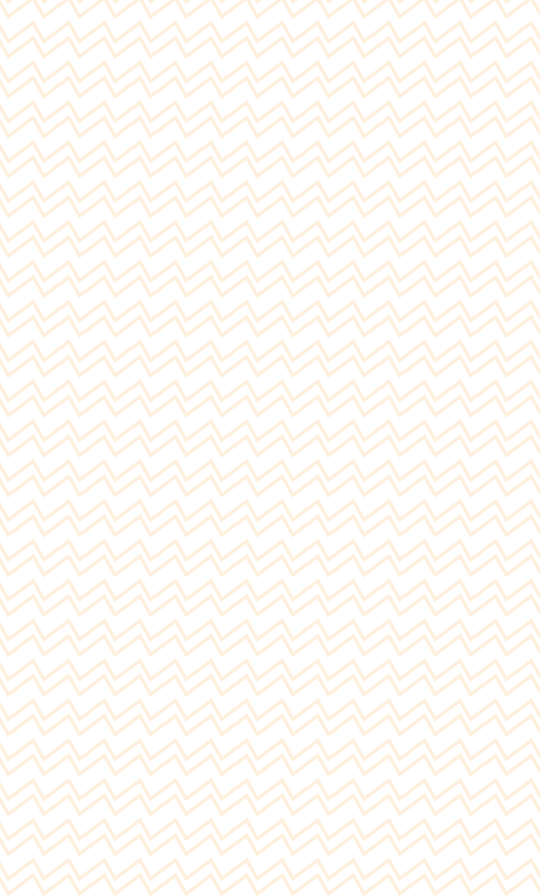
Write a WebGL 2 fragment shader that draws this pattern.

```glsl
#version 300 es
precision highp float;
// Pale peach double zigzag rows with lopsided peaks on white.

uniform vec2 u_resolution;
out vec4 fragColor;

// Lengths are fractions of the canvas height.
const vec2 PERIOD = vec2(0.0397, 0.0445);
const vec2 FIRST_PEAK = vec2(0.0371, 0.9746);
const float STEEP_RUN = 0.0119;
const float DROP = 0.0208;
const float LINE_GAP = 0.0169;
const float LINE_WIDTH = 0.0038;

const vec3 WHITE = vec3(1.0);
const vec3 PEACH = vec3(1.0, 0.937, 0.868);

// Distance to a mitred zigzag with a peak at the origin:
// a steep fall to the right, a gentle climb from the left.
float zigzagDistance(vec2 p, float period, float steepRun, float drop) {
    // Valleys are peaks turned half a revolution.
    if (p.y < -0.5 * drop) p = vec2(steepRun, -drop) - p;
    float gentleRun = period - steepRun;
    p.x = mod(p.x + gentleRun, period) - gentleRun;
    vec2 gentleNormal = normalize(vec2(-drop, gentleRun));
    vec2 steepNormal = normalize(vec2(drop, steepRun));
    return abs(max(dot(p, gentleNormal), dot(p, steepNormal)));
}

// Antialiased coverage of a stroke of the given width.
float stroke(float dist, float width, float pixel) {
    return clamp((0.5 * width - dist) / pixel + 0.5, 0.0, 1.0);
}

void main() {
    float pixel = 1.0 / u_resolution.y;
    vec2 p = gl_FragCoord.xy * pixel - FIRST_PEAK;

    // Fold into one row, split midway between neighbouring pairs.
    float rowTop = 0.5 * (PERIOD.y - DROP - LINE_GAP);
    p.y = mod(p.y - rowTop, PERIOD.y) + rowTop - PERIOD.y;

    // Two parallel zigzags per row.
    float ink = 0.0;
    for (int i = 0; i < 2; i++) {
        vec2 q = p + vec2(0.0, float(i) * LINE_GAP);
        float dist = zigzagDistance(q, PERIOD.x, STEEP_RUN, DROP);
        ink = max(ink, stroke(dist, LINE_WIDTH, pixel));
    }

    fragColor = vec4(mix(WHITE, PEACH, ink), 1.0);
}
```
